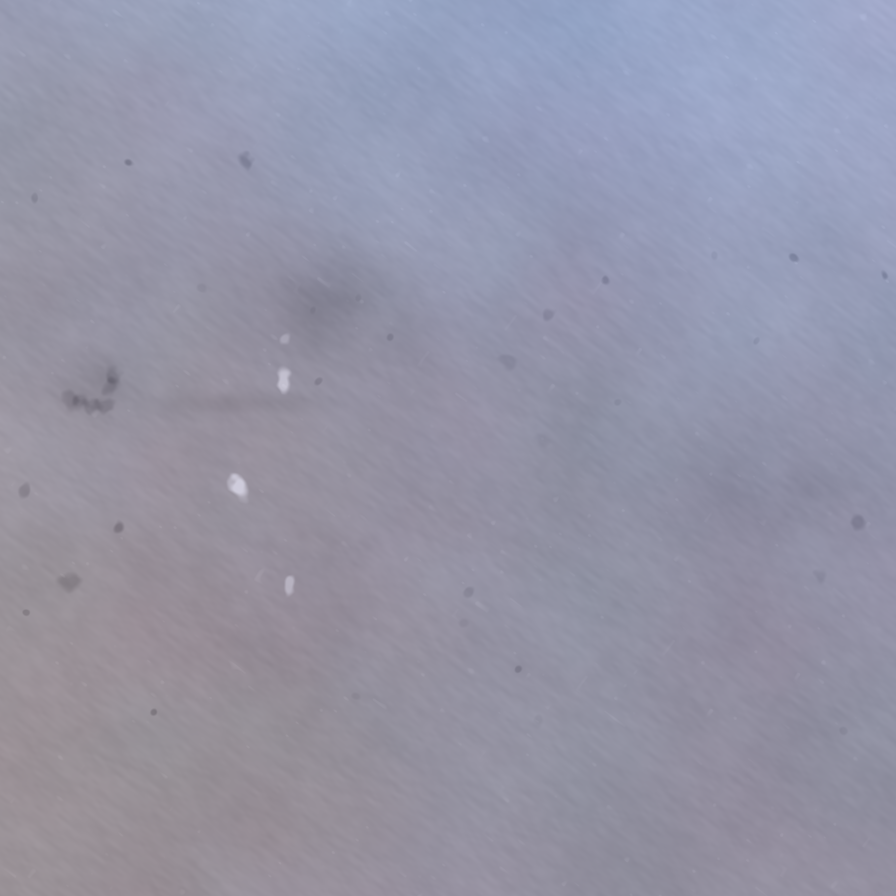
A three.js fragment shader for this texture:

```glsl
// Weathered grey plaster with a cool blue sheen, soft stains, dark specks and pale flecks
varying vec2 vUv;

float hash(vec2 p) {
  return fract(sin(dot(p, vec2(127.1, 311.7))) * 43758.5453);
}

vec2 hash2(float n) {
  return vec2(hash(vec2(n, 1.7)), hash(vec2(n, 8.3)));
}

float noise(vec2 p) {
  vec2 i = floor(p);
  vec2 f = fract(p);
  f = f * f * (3.0 - 2.0 * f);
  return mix(mix(hash(i), hash(i + vec2(1.0, 0.0)), f.x),
             mix(hash(i + vec2(0.0, 1.0)), hash(i + vec2(1.0, 1.0)), f.x), f.y);
}

float fbm(vec2 p) {
  float sum = 0.0;
  float amplitude = 0.5;
  for (int i = 0; i < 5; i++) {
    sum += amplitude * noise(p);
    p = mat2(1.6, 1.2, -1.2, 1.6) * p + 7.3;
    amplitude *= 0.5;
  }
  return sum;
}

vec2 rotate(vec2 p, float angle) {
  float c = cos(angle);
  float s = sin(angle);
  return vec2(c * p.x + s * p.y, c * p.y - s * p.x);
}

float stain(vec2 uv, vec2 center, vec2 radius) {
  vec2 d = (uv - center) / radius;
  return exp(-dot(d, d)) * (0.4 + 1.2 * fbm(uv * 24.0));
}

// Irregular soft blob, 1 inside and 0 outside
float blob(vec2 uv, vec2 center, vec2 radius, float angle) {
  vec2 d = rotate(uv - center, angle) / radius;
  float wobble = 0.7 * (noise(uv * 130.0) - 0.5);
  return 1.0 - smoothstep(0.45, 1.25, length(d) + wobble);
}

void main() {
  vec2 uv = vUv;

  // Warm grey below, blue sheen towards the upper right
  vec3 warmGrey = vec3(0.592, 0.558, 0.578);
  vec3 mauveGrey = vec3(0.568, 0.552, 0.610);
  vec3 skyBlue = vec3(0.603, 0.650, 0.775);
  float cloud = fbm(uv * 3.5 + 2.0) - 0.48;
  float sheen = smoothstep(0.15, 1.2, 0.8 * uv.y + 0.3 * uv.x + 0.2 * cloud);
  vec3 color = mix(warmGrey, mauveGrey, smoothstep(0.0, 0.7, uv.x + 0.5 * cloud));
  color = mix(color, skyBlue, sheen);
  vec2 glow = (uv - vec2(0.6, 0.96)) / vec2(0.25, 0.2);
  color += vec3(0.0, 0.015, 0.035) * exp(-dot(glow, glow));

  // Cloudy mottling and faint pinkish patches
  color += 0.06 * cloud + 0.045 * (fbm(uv * 11.0 + 5.0) - 0.48);
  color += vec3(0.03, -0.015, -0.005) * (fbm(uv * 6.0 + 31.0) - 0.48);

  // Fine fibres running down to the right
  vec2 fibre = rotate(uv, -0.65);
  color += 0.022 * (noise(fibre * vec2(45.0, 170.0)) - 0.5);
  color += 0.014 * (noise(fibre * vec2(120.0, 260.0) + 9.0) - 0.5);

  // Broad stains
  float grime = 0.055 * stain(uv, vec2(0.37, 0.66), vec2(0.075, 0.06));
  grime += 0.05 * stain(uv, vec2(0.10, 0.57), vec2(0.06, 0.035));
  grime += 0.045 * stain(uv, vec2(0.29, 0.55), vec2(0.08, 0.012));
  grime += 0.03 * stain(uv, vec2(0.08, 0.66), vec2(0.12, 0.06));
  grime += 0.03 * stain(uv, vec2(0.90, 0.45), vec2(0.15, 0.06));
  color -= grime * vec3(1.0, 1.0, 1.1);

  // Dark specks, mostly small and faint
  for (int i = 0; i < 30; i++) {
    float n = float(i);
    vec2 center = hash2(n + 3.0);
    center.y = mix(center.y, 0.52, 0.35);
    vec2 chance = hash2(n + 71.0);
    float size = mix(0.004, 0.010, chance.x * chance.x);
    float depth = mix(0.03, 0.15, chance.y * chance.y);
    color -= depth * blob(uv, center, size * vec2(1.2, 0.9), 6.3 * chance.x);
  }

  // Cluster of smudged pits at the left
  for (int i = 0; i < 6; i++) {
    vec2 center = vec2(0.065, 0.545) + vec2(0.07, 0.035) * hash2(float(i) + 140.0);
    color -= 0.065 * blob(uv, center, vec2(0.012, 0.009), float(i));
  }

  // A few pale chipped flecks
  for (int i = 0; i < 4; i++) {
    float n = float(i);
    vec2 center = vec2(0.12, 0.28) + vec2(0.48, 0.5) * hash2(n + 205.0);
    float size = 0.014 - 0.002 * n;
    float chip = blob(uv, center, size * vec2(0.65, 1.1), 0.5 - 0.4 * n);
    color = mix(color, vec3(0.82, 0.81, 0.87), chip * (0.95 - 0.2 * n));
  }

  // Tiny light dust
  float dust = smoothstep(0.9, 1.0, noise(fibre * vec2(75.0, 110.0) + 40.0));
  color += 0.03 * dust;

  gl_FragColor = vec4(color, 1.0);
}
```
